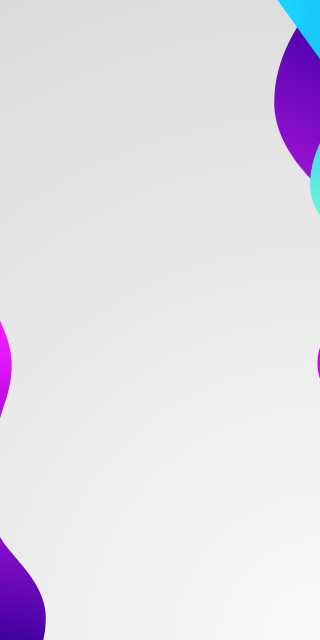
Give the GLSL for this background, as a WebGL 2 fragment shader.

```glsl
#version 300 es
precision highp float;

uniform vec2 u_resolution;
out vec4 fragColor;

// Canvas units: x runs 0..1, y runs 0..2
const vec2 CANVAS = vec2(1.0, 2.0);

// Backdrop: light spreading from the lower right corner
const vec2 LIGHT_POS = vec2(1.0, 0.0);
const float LIGHT_PEAK = 0.98;
const float LIGHT_FALLOFF = 0.056;

// Bulge tips, and curvature of each edge as (above tip, below tip)
const vec2 VIOLET_TIP = vec2(0.857, 1.68);
const vec2 VIOLET_BEND = vec2(1.3, 2.0);
const vec2 TEAL_TIP = vec2(0.969, 1.422);
const vec2 TEAL_BEND = vec2(1.8, 3.4);
const vec2 SLIVER_TIP = vec2(0.992, 0.865);
const vec2 SLIVER_BEND = vec2(3.3, 3.3);
const vec2 MAGENTA_TIP = vec2(0.0365, 0.859);
const vec2 MAGENTA_BEND = vec2(2.05, 1.6);
const vec2 INDIGO_TIP = vec2(0.143, 0.068);
const vec2 INDIGO_BEND = vec2(2.8, 1.7);

// Distance from the tip at which an edge levels out
const float OPEN_REACH = 9.0;
const float MAGENTA_REACH = 0.195;
const float INDIGO_REACH = 0.285;

// Slanted corner band
const vec2 BAND_POINT = vec2(0.867, 2.0);
const vec2 BAND_NORMAL = vec2(0.812, 0.584);

// Gradient ends
const vec3 VIOLET_DARK = vec3(0.33, 0.01, 0.69);
const vec3 VIOLET_LIGHT = vec3(0.59, 0.07, 0.82);
const vec3 INDIGO_DARK = vec3(0.25, 0.00, 0.62);
const vec3 INDIGO_LIGHT = vec3(0.53, 0.06, 0.79);
const vec3 MAGENTA_DARK = vec3(0.70, 0.04, 0.87);
const vec3 MAGENTA_LIGHT = vec3(0.94, 0.11, 1.00);
const vec3 SLIVER_COLOR = vec3(0.76, 0.05, 0.86);
const vec3 TEAL_BLUE = vec3(0.29, 0.86, 0.91);
const vec3 TEAL_GREEN = vec3(0.40, 0.95, 0.86);
const vec3 CYAN_LIGHT = vec3(0.10, 0.84, 1.00);
const vec3 CYAN_DEEP = vec3(0.10, 0.78, 0.99);

// How far a curved edge recedes from its tip at height y
float recede(float y, float tipY, vec2 bend, float reach) {
    float dy = y - tipY;
    float d = min(abs(dy), reach);
    float levelling = 1.0 - pow(d / reach, 4.0) / 3.0;
    return (dy > 0.0 ? bend.x : bend.y) * d * d * levelling;
}

// Positive inside a bulge reaching in from the right side
float rightBulge(vec2 p, vec2 tip, vec2 bend, float reach) {
    return p.x - tip.x - recede(p.y, tip.y, bend, reach);
}

// Positive inside a bulge reaching in from the left side
float leftBulge(vec2 p, vec2 tip, vec2 bend, float reach) {
    return tip.x - p.x - recede(p.y, tip.y, bend, reach);
}

// Antialiased coverage, one pixel wide
float coverage(float inside) {
    float gradient = length(vec2(dFdx(inside), dFdy(inside)));
    return clamp(inside / max(gradient, 1e-5) + 0.5, 0.0, 1.0);
}

void main() {
    vec2 p = gl_FragCoord.xy / u_resolution * CANVAS;

    // Backdrop
    vec3 color = vec3(LIGHT_PEAK - LIGHT_FALLOFF * distance(p, LIGHT_POS));

    // Left side
    float magenta = leftBulge(p, MAGENTA_TIP, MAGENTA_BEND, MAGENTA_REACH);
    vec3 magentaFill = mix(MAGENTA_DARK, MAGENTA_LIGHT, smoothstep(0.66, 0.98, p.y));
    color = mix(color, magentaFill, coverage(magenta));

    float indigo = leftBulge(p, INDIGO_TIP, INDIGO_BEND, INDIGO_REACH);
    float indigoRamp = clamp((p.y + 0.2 * p.x) / 0.32, 0.0, 1.0);
    color = mix(color, mix(INDIGO_DARK, INDIGO_LIGHT, indigoRamp), coverage(indigo));

    // Right side, back to front
    float sliver = rightBulge(p, SLIVER_TIP, SLIVER_BEND, OPEN_REACH);
    color = mix(color, SLIVER_COLOR, coverage(sliver));

    float violet = rightBulge(p, VIOLET_TIP, VIOLET_BEND, OPEN_REACH);
    float violetRamp = clamp((p.y - 1.48 + 0.6 * (p.x - 0.93)) / 0.42, 0.0, 1.0);
    color = mix(color, mix(VIOLET_LIGHT, VIOLET_DARK, violetRamp), coverage(violet));

    float teal = rightBulge(p, TEAL_TIP, TEAL_BEND, OPEN_REACH);
    vec3 tealFill = mix(TEAL_GREEN, TEAL_BLUE, smoothstep(1.34, 1.56, p.y));
    color = mix(color, tealFill, coverage(teal));

    float band = dot(p - BAND_POINT, BAND_NORMAL);
    vec3 bandFill = mix(CYAN_LIGHT, CYAN_DEEP, smoothstep(0.86, 1.0, p.x));
    color = mix(color, bandFill, coverage(band));

    fragColor = vec4(color, 1.0);
}
```
